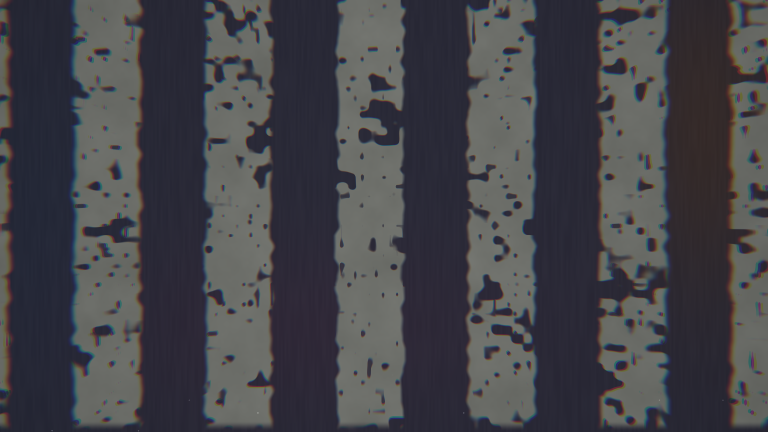
Give the GLSL for this pattern, as a WebGL 1 fragment shader.

```glsl
precision highp float;
// Worn pale stripes painted on dark cloth: a repeated distance function with
// ragged edges, layered noise for the flaked paint, and a soft lens finish
// with colour fringes, tinted glow and a vignette.

uniform vec2 u_resolution;

// Lengths are fractions of the canvas height.
const float STRIPE_PERIOD = 0.3046;
const float STRIPE_CENTER = 0.2471;
const float FRINGE = 0.007;
const vec3 CLOTH = vec3(0.160, 0.160, 0.212);
const vec3 PAINT = vec3(0.425, 0.432, 0.412);

float hash(vec2 cell) {
  vec3 q = fract(vec3(cell.xyx) * 0.1031);
  q += dot(q, q.yzx + 33.33);
  return fract((q.x + q.y) * q.z);
}

float valueNoise(vec2 p) {
  vec2 cell = floor(p);
  vec2 f = fract(p);
  f = f * f * (3.0 - 2.0 * f);
  float low = mix(hash(cell), hash(cell + vec2(1.0, 0.0)), f.x);
  float high = mix(hash(cell + vec2(0.0, 1.0)), hash(cell + vec2(1.0)), f.x);
  return mix(low, high, f.y);
}

float fbm(vec2 p) {
  float sum = 0.0;
  float weight = 0.5;
  for (int i = 0; i < 4; i++) {
    sum += weight * valueNoise(p);
    p = p * 2.1 + 17.3;
    weight *= 0.5;
  }
  return sum;
}

// Positive inside a vertical stripe, negative in the gap.
float stripeDistance(float x, float period, float center) {
  float offset = mod(x - center + 0.5 * period, period) - 0.5 * period;
  return 0.25 * period - abs(offset);
}

// Clustered flakes joined with small isolated specks.
float wear(vec2 p, float softness) {
  float patches = 0.50 * valueNoise(p * vec2(42.0, 48.0) + 3.7)
                + 0.25 * valueNoise(p * vec2(20.0, 25.0) + 41.0)
                + 0.30 * valueNoise(p * vec2(8.0, 10.0) + 72.0);
  float specks = valueNoise(p * vec2(62.0, 44.0) + 115.0);
  return max(smoothstep(0.665 - softness, 0.665 + softness, patches),
             0.85 * smoothstep(0.84, 0.94, specks));
}

// Paint coverage from 0 (cloth) to 1 (paint).
float coverage(vec2 p, float blur) {
  float ragged = (valueNoise(p * vec2(9.0, 42.0) + 8.0) - 0.5) * 0.013;
  float d = stripeDistance(p.x, STRIPE_PERIOD, STRIPE_CENTER) + ragged;
  float stripe = smoothstep(-blur, blur, d);
  return stripe * (1.0 - wear(p, 0.025 + 3.0 * blur));
}

float glow(vec2 p, vec2 center, vec2 radius) {
  vec2 q = (p - center) / radius;
  return exp(-dot(q, q));
}

// Sparse pale points where a cell's hash passes the threshold.
float sparkles(vec2 p, float density, float threshold) {
  vec2 grid = p * density;
  vec2 cell = floor(grid);
  float dotMask = 1.0 - smoothstep(0.15, 0.45, length(fract(grid) - 0.5));
  return dotMask * step(threshold, hash(cell + 9.0));
}

void main() {
  vec2 p = gl_FragCoord.xy / u_resolution.y;
  vec2 middle = vec2(0.5 * u_resolution.x / u_resolution.y, 0.5);
  vec2 fromMiddle = p - middle;
  float blur = max(0.005 + 0.003 * abs(fromMiddle.x), 0.7 / u_resolution.y);

  // Each channel is scaled slightly apart to make lens fringes.
  vec3 painted = vec3(coverage(middle + fromMiddle * (1.0 + FRINGE), blur),
                      coverage(p, blur),
                      coverage(middle + fromMiddle * (1.0 - FRINGE), blur));
  painted *= smoothstep(0.002, 0.026, p.y);

  // Cloth fibres and tinted glows.
  float fibres = valueNoise(p * vec2(230.0, 16.0)) - 0.5;
  vec3 cloth = CLOTH + 0.016 * fibres;
  cloth += vec3(0.055, 0.012, -0.045) * glow(p, vec2(1.63, 0.70), vec2(0.16, 0.40));
  cloth += vec3(0.022, -0.004, 0.002) * glow(p, vec2(0.72, 0.24), vec2(0.50, 0.20));
  cloth += vec3(-0.012, 0.006, 0.016) * glow(p, vec2(0.08, 0.45), vec2(0.20, 0.50));

  // Mottled paint, then lens finish.
  vec3 paint = PAINT + 0.07 * (fbm(p * 13.0) - 0.47);
  vec3 color = mix(cloth, paint, painted);
  color += 0.16 * sparkles(p, 170.0, 0.998) * (1.0 - smoothstep(0.02, 0.15, p.y));
  color *= 1.02 - 0.11 * dot(fromMiddle, fromMiddle);
  gl_FragColor = vec4(color, 1.0);
}
```
